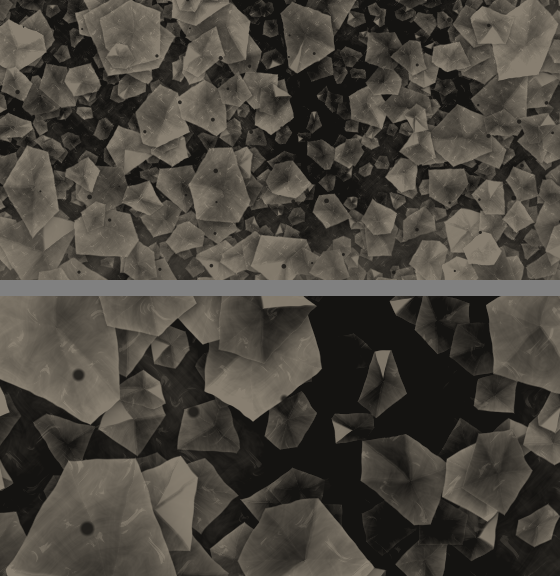
Top: the whole. Bottom: its middle third, enlarged.
Reproduce this texture procedurally as a Shadertoy shader.

```glsl
// Cluster of smoky quartz crystals: overlapping faceted stones over dark rubble.

const float TAU = 6.2832;
const vec3 STONE_TINT = vec3(1.0, 0.935, 0.83);
const float GAP_TONE = 0.11;
const float GLINT_TONE = 0.52;

struct Facet {
    float cover;   // inside the crystal outline
    float shadow;  // contact shadow just outside it
    float tone;
    float glint;   // 1 on smooth, bright faces
    vec2 streak;   // coordinates along the face
};

float hash(vec2 p) {
    vec3 q = fract(vec3(p.xyx) * 0.1031);
    q += dot(q, q.yzx + 33.33);
    return fract((q.x + q.y) * q.z);
}

// Layered, warped sines, roughly -0.8 to 0.8
float layeredSines(vec2 p, int octaves) {
    float sum = 0.0, amp = 0.5;
    for (int i = 0; i < octaves; i++) {
        p += 0.7 * sin(p.yx * 1.3 + 0.8);
        sum += amp * sin(p.x) * sin(p.y);
        p = mat2(0.8, 0.6, -0.6, 0.8) * p * 1.9 + 3.1;
        amp *= 0.68;
    }
    return sum;
}

// Dark crevice running down the cluster
float crevice(vec2 p) {
    float x = p.x - 1.02 - 0.16 * (1.0 - p.y) - 0.04 * sin(p.y * 11.0);
    return exp(-x * x / 0.016) * smoothstep(0.0, 0.5, p.y);
}

float faceTone(vec2 id, float side, float m) {
    float h = hash(id + vec2(side * 7.3, 21.7));
    return 0.2 * (h - 0.5) + 0.16 * (m - 0.62);
}

// Irregular pyramid seen from its tip; q and px in cell units
Facet crystal(vec2 q, vec2 id, float radius, float base, float px) {
    float sides = 5.0 + floor(2.0 * hash(id + 3.1));
    float turn = hash(id + 11.9) * sides;
    float m1 = -9.0, m2 = -9.0, s1 = 0.0, s2 = 0.0, r1 = radius;
    vec2 n1 = vec2(1.0, 0.0);
    for (float k = 0.0; k < sides; k++) {
        float r = radius * mix(0.5, 1.0, hash(id + vec2(k * 5.3, 9.2)));
        float a = TAU * (k + 0.5 * hash(id + vec2(4.7, k * 3.9)) + turn) / sides;
        vec2 n = vec2(cos(a), sin(a));
        float m = dot(q, n) / r;
        if (m > m1) {
            m2 = m1; s2 = s1;
            m1 = m; s1 = k; r1 = r; n1 = n;
        } else if (m > m2) {
            m2 = m; s2 = k;
        }
    }
    float inside = (1.0 - m1) * r1;
    float ridge = (m1 - m2) * r1;
    float ownFace = 0.5 + 0.5 * smoothstep(0.0, 2.5 * px, ridge);
    float tone = base + 0.17 * (hash(id + 31.3) - 0.5);
    tone += mix(faceTone(id, s2, m2), faceTone(id, s1, m1), ownFace);
    tone += 0.06 * exp(-abs(inside) / 0.018) + 0.025 * exp(-ridge / 0.012);
    float glint = step(0.93, hash(id + vec2(s1 * 2.9, 41.1)));
    glint *= smoothstep(0.0, 2.5 * px, ridge);
    tone = mix(tone, GLINT_TONE, glint);
    vec2 streak = vec2(dot(q, vec2(-n1.y, n1.x)) * 14.0, dot(q, n1) * 4.0) + id * 3.7;
    return Facet(smoothstep(-px, px, inside), exp(-max(-inside, 0.0) / 0.06),
                 tone, glint, streak);
}

// Paint one scattered layer of crystals over the surface
void paintLayer(inout Facet top, vec2 p, float size, float density, float base, float seed) {
    vec2 g = p / size + seed * 0.37;
    float px = 1.0 / (iResolution.y * size);
    for (int j = -1; j <= 1; j++)
    for (int i = -1; i <= 1; i++) {
        vec2 cell = floor(g) + vec2(i, j);
        vec2 id = cell + seed * 57.0;
        vec2 center = cell + vec2(hash(id + 1.3), hash(id + 6.1));
        float open = crevice((center - seed * 0.37) * size);
        if (hash(id + 15.7) > density * (1.0 - 0.8 * open * step(0.1, size))) continue;
        float radius = mix(0.4, 0.66, hash(id + 27.1));
        Facet f = crystal(g - center, id, radius, base, px);
        top.tone *= 1.0 - 0.3 * f.shadow * (1.0 - f.cover);
        top.tone = mix(top.tone, f.tone, f.cover);
        top.glint = mix(top.glint, f.glint, f.cover);
        if (f.cover > 0.5) top.streak = f.streak;
    }
}

// Sparse round pits, one per cell at most
float pits(vec2 p, float size) {
    vec2 g = p / size, id = floor(g);
    vec2 center = 0.2 + 0.6 * vec2(hash(id + 2.2), hash(id + 8.8));
    float r = mix(0.025, 0.07, hash(id + 5.5)) * step(hash(id + 71.0), 0.4);
    float d = length(fract(g) - center) - r;
    return step(0.001, r) * (1.0 - smoothstep(-0.02, 0.02, d));
}

void mainImage(out vec4 fragColor, in vec2 fragCoord) {
    vec2 p = fragCoord / iResolution.y;
    vec2 bent = p + 0.004 * vec2(layeredSines(p * 23.0, 3), layeredSines(p * 23.0 + 9.0, 3));

    // Rubble first, then medium and large crystals, then loose shards
    Facet top = Facet(0.0, 0.0, GAP_TONE, 0.0, p * 40.0);
    paintLayer(top, bent, 0.07, 0.85, 0.27, 1.0);
    paintLayer(top, bent, 0.15, 0.80, 0.35, 2.0);
    paintLayer(top, bent, 0.25, 0.70, 0.38, 3.0);
    paintLayer(top, bent, 0.12, 0.20, 0.37, 4.0);

    // Mineral texture: clouds, streaks along faces, fine dust
    float rough = 1.0 - 0.8 * top.glint;
    float dust = layeredSines(p * 90.0, 4);
    float tone = top.tone;
    tone += rough * (0.07 * layeredSines(p * 16.0, 6) + 0.035 * layeredSines(top.streak, 4));
    tone += rough * (0.03 * dust + 0.07 * smoothstep(0.45, 0.8, dust));

    // Broad light: dark crevice, pale haze below and at the right
    float haze = smoothstep(0.4, 0.0, p.y) + 0.7 * smoothstep(1.65, 2.0, p.x);
    haze *= 0.5 + 0.6 * layeredSines(p * 5.0, 3);
    tone -= 0.13 * crevice(p) * rough;
    tone += 0.07 * layeredSines(p * 4.0 + 2.0, 2) * rough;
    tone = mix(tone, 0.49, clamp(0.6 * haze, 0.0, 0.6));
    tone = mix(tone, 0.1, 0.85 * pits(p, 0.12));

    fragColor = vec4(clamp(tone, 0.08, 0.53) * STONE_TINT, 1.0);
}
```
